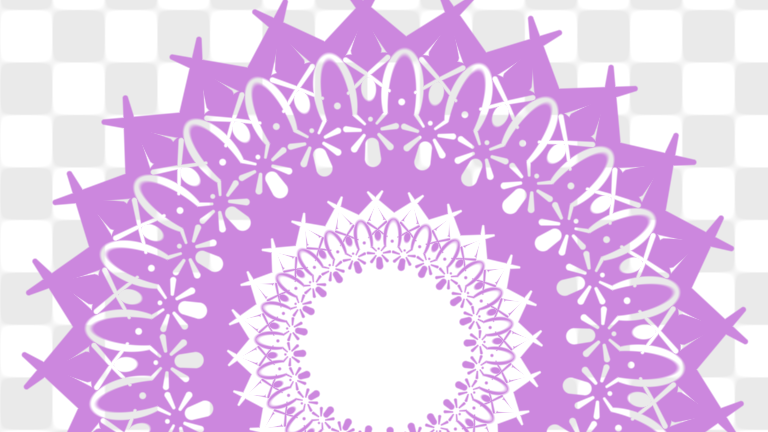
This pattern is drawn by a Shadertoy shader. Its source:

```glsl
// A lace rosette of 24 crossed arms over a pale checkerboard.
// One sector is built from distance shapes and repeated by folding the angle;
// a smaller white copy of the same figure opens the centre of the violet one.

const float PI = 3.14159265;
const float ARMS = 24.0;
const float ARM_PHASE = 0.0628;
const float CHECK_SIZE = 0.1215;
const vec2 CENTRE = vec2(0.891, 0.194);
const vec3 VIOLET = vec3(0.80, 0.53, 0.87);
const vec3 WHITE = vec3(1.0);
const vec3 GREY = vec3(0.917);

// Folds the plane into one sector whose axis points along +y.
vec2 foldSector(vec2 p, float phase) {
    float sector = 2.0 * PI / ARMS;
    float angle = atan(p.y, p.x) - phase;
    angle = mod(angle + 0.5 * sector, sector) - 0.5 * sector;
    return length(p) * vec2(-sin(angle), cos(angle));
}

// Capsule whose radius changes from ra to rb.
float taper(vec2 p, vec2 a, vec2 b, float ra, float rb) {
    vec2 axis = b - a;
    float t = clamp(dot(p - a, axis) / dot(axis, axis), 0.0, 1.0);
    return length(p - a - axis * t) - mix(ra, rb, t);
}

float ellipse(vec2 p, vec2 radii) {
    return (length(p / radii) - 1.0) * min(radii.x, radii.y);
}

// Crossed arms standing on a solid disc.
float solidShape(vec2 arm) {
    vec2 tip = vec2(0.047, 1.059);
    vec2 foot = vec2(-0.112, 0.862);
    vec2 flip = vec2(-1.0, 1.0);
    float d = length(arm) - 0.87;
    d = min(d, taper(arm, tip, foot, 0.008, 0.042));
    d = min(d, taper(arm, tip * flip, foot * flip, 0.008, 0.042));
    return min(d, taper(arm, vec2(0.0, 0.97), vec2(0.0, 0.88), 0.010, 0.045));
}

// Arches and slits around the axis between two arms.
float archCuts(vec2 p) {
    p.x = abs(p.x);
    float outer = ellipse(p - vec2(0.0, 0.759), vec2(0.062, 0.124));
    float inner = ellipse(p - vec2(0.0, 0.735), vec2(0.041, 0.130));
    float arch = max(max(outer, -inner), 0.690 - p.y);
    float d = min(arch, length(p - vec2(0.0, 0.726)) - 0.010);
    return min(d, taper(p, vec2(0.012, 0.654), vec2(0.052, 0.643), 0.009, 0.005));
}

// Crossing threads, rosette slits and long holes on the arm axis.
float armCuts(vec2 p) {
    p.x = abs(p.x);
    float d = ellipse(p - vec2(0.0, 0.765), vec2(0.022, 0.036));
    d = min(d, taper(p, vec2(0.0, 0.806), vec2(0.062, 0.853), 0.006, 0.008));
    d = min(d, taper(p, vec2(0.0, 0.806), vec2(0.060, 0.755), 0.006, 0.005));
    d = min(d, taper(p, vec2(0.018, 0.662), vec2(0.045, 0.690), 0.004, 0.006));
    d = min(d, taper(p, vec2(0.022, 0.628), vec2(0.053, 0.590), 0.005, 0.010));
    d = min(d, length(p - vec2(0.0, 0.675)) - 0.007);
    return min(d, taper(p, vec2(0.0, 0.600), vec2(0.0, 0.558), 0.020, 0.024));
}

// Coverage of the rosette at a given size.
float rosette(vec2 p, float size, float blur) {
    vec2 q = p / size;
    vec2 arm = foldSector(q, ARM_PHASE);
    vec2 gap = foldSector(q, ARM_PHASE + PI / ARMS);
    float cuts = min(armCuts(arm), archCuts(gap));
    float d = max(solidShape(arm), -cuts) * size;
    return 1.0 - smoothstep(-blur, blur, d);
}

vec3 checkerboard(vec2 uv, float blur) {
    vec2 wave = sin(PI * (uv - vec2(0.0, 0.0049)) / CHECK_SIZE);
    float edge = PI * blur / CHECK_SIZE;
    return mix(WHITE, GREY, smoothstep(-edge, edge, wave.x * wave.y));
}

void mainImage(out vec4 fragColor, in vec2 fragCoord) {
    vec2 uv = fragCoord / iResolution.y;
    float blur = max(0.0025, 0.75 / iResolution.y);
    vec2 p = uv - CENTRE;

    vec3 color = checkerboard(uv, blur);
    color = mix(color, VIOLET, rosette(p, 0.787, blur));
    color = mix(color, WHITE, rosette(p, 0.342, blur));
    fragColor = vec4(color, 1.0);
}
```
